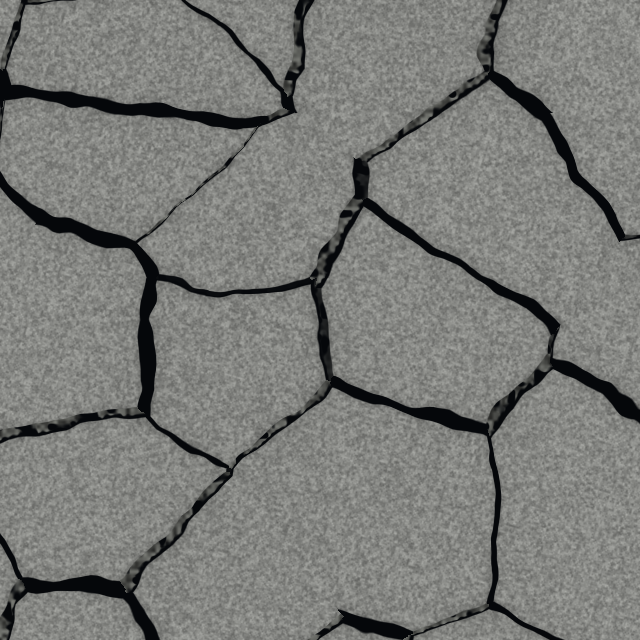
A Shadertoy shader for this texture:

```glsl
const vec3 STONE = vec3(0.524, 0.528, 0.514);
const vec3 WALL = vec3(0.335, 0.340, 0.325);
const vec3 VOID = vec3(0.020, 0.028, 0.040);
const float PLATES = 3.6;

struct Crack {
    float gap;     // distance to the rim, negative inside the crack
    float across;  // -1 at the lower rim, +1 at the upper rim
    float lit;     // how much of the side wall catches light
};

float hash(vec2 p) {
    vec3 q = fract(p.xyx * 0.1031);
    q += dot(q, q.yzx + 33.33);
    return fract((q.x + q.y) * q.z);
}

vec2 hash2(vec2 p) {
    return vec2(hash(p + 7.3), hash(p + 61.7));
}

// Value noise; smoothness 0 leaves angular kinks, 1 rounds them
float noise(vec2 p, float smoothness) {
    vec2 i = floor(p), f = fract(p);
    f = mix(f, f * f * (3.0 - 2.0 * f), smoothness);
    float low = mix(hash(i), hash(i + vec2(1, 0)), f.x);
    float high = mix(hash(i + vec2(0, 1)), hash(i + vec2(1, 1)), f.x);
    return mix(low, high, f.y);
}

vec2 jag(vec2 p, float frequency, float amount) {
    vec2 q = mat2(0.8, 0.6, -0.6, 0.8) * p * frequency;
    return amount * (vec2(noise(q, 0.3), noise(q + 53.1, 0.3)) - 0.5);
}

vec2 plateCentre(vec2 id) {
    return id + 0.04 + 0.92 * hash2(id + 20.0);
}

// Borders between plates, each with its own width and lighting
Crack findCrack(vec2 p, float plates, float roughness) {
    vec2 q = p * plates, cell = floor(q);
    vec2 homeId = cell, home = cell;
    float nearest = 1e3;
    for (int y = -2; y <= 2; y++)
    for (int x = -2; x <= 2; x++) {
        vec2 id = cell + vec2(x, y);
        vec2 centre = plateCentre(id);
        float d = distance(q, centre);
        if (d < nearest) { nearest = d; homeId = id; home = centre; }
    }

    Crack crack = Crack(1.0, 0.0, 0.0);
    for (int y = -2; y <= 2; y++)
    for (int x = -2; x <= 2; x++) {
        if (x == 0 && y == 0) continue;
        vec2 id = homeId + vec2(x, y);
        vec2 other = plateCentre(id);
        vec2 normal = normalize(other - home);
        float d = dot(0.5 * (home + other) - q, normal) / plates;
        vec2 edge = homeId + id + 40.0;
        float wide = hash(edge);
        float halfWidth = mix(0.0014, 0.0112, wide) * roughness;
        if (wide < 0.1) halfWidth = -0.05;
        float gap = d - halfWidth;
        if (gap < crack.gap) {
            float slant = normal.x * normal.y + 0.3 * (hash(edge + 9.0) - 0.5);
            float side = normal.y > 0.0 ? -1.0 : 1.0;
            crack = Crack(gap, side * d / max(halfWidth, 1e-4),
                          smoothstep(0.12, -0.25, slant));
        }
    }
    return crack;
}

// Fine sandy surface with faint broad patches
vec3 stone(vec2 p) {
    vec2 q = mat2(0.96, 0.28, -0.28, 0.96) * p;
    float grain = 0.6 * noise(q * 225.0, 1.0) + 0.4 * noise(q * 400.0 + 31.0, 1.0);
    float patches = noise(p * 3.0 + 5.0, 1.0) - 0.5;
    return STONE * (1.0 + 0.52 * (grain - 0.5) + 0.03 * patches);
}

// Broken side wall, pitted and undercut along its lower rim
vec3 crackInside(vec2 p, Crack crack) {
    float rubble = noise(p * 150.0, 1.0);
    float pits = smoothstep(0.22, 0.42, noise(p * 75.0 + 11.0, 1.0));
    float ledge = smoothstep(-0.6, -0.1, crack.across + 0.7 * (rubble - 0.5));
    vec3 wall = WALL * mix(0.45, 1.4, rubble);
    return mix(VOID, wall, crack.lit * pits * ledge);
}

void mainImage(out vec4 fragColor, in vec2 fragCoord) {
    vec2 p = fragCoord / iResolution.y;
    float pixel = 1.0 / iResolution.y;

    vec2 bent = p + jag(p, 5.0, 0.055) + jag(p, 17.0, 0.018) + jag(p, 46.0, 0.006);
    float roughness = 0.6 + 0.8 * noise(p * 36.0 + 3.0, 0.5);
    Crack crack = findCrack(bent, PLATES, roughness);

    // Soft shade beside the rims, then the opening itself
    float shade = 0.13 * exp(-max(crack.gap, 0.0) / 0.006);
    vec3 colour = stone(p) * (1.0 - shade);
    float opening = smoothstep(0.8 * pixel, -0.8 * pixel, crack.gap);
    colour = mix(colour, crackInside(p, crack), opening);
    fragColor = vec4(colour, 1.0);
}
```
